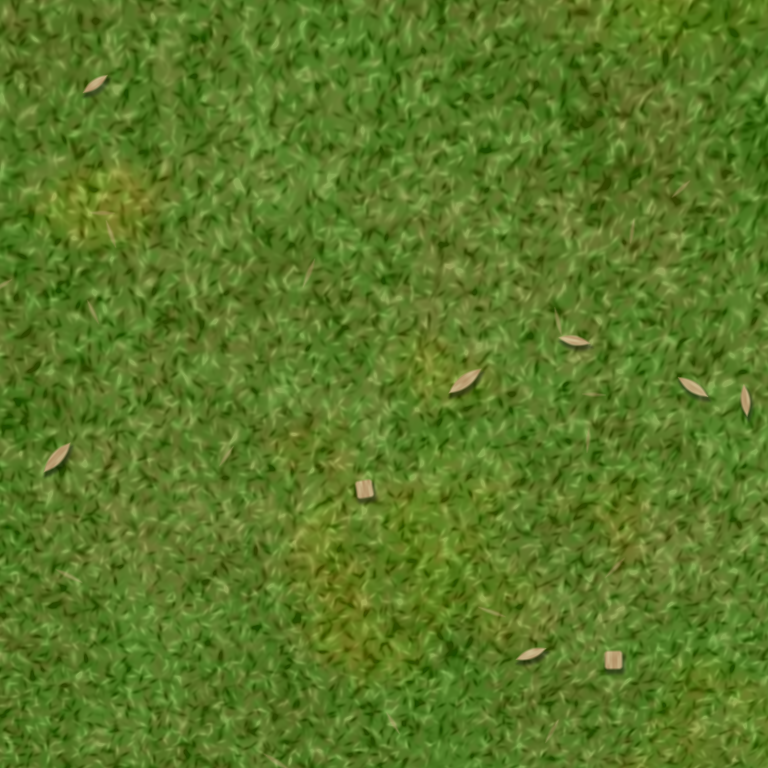
A WebGL 1 fragment shader for this texture:

```glsl
precision highp float;
// A mown lawn seen from above, with a few dry leaves lying on it.
// Turf is a sum of randomly turned soft streaks, tinted by slow patches;
// leaves, pebbles and straw wisps are scattered by hash with soft shadows.
uniform vec2 u_resolution;

const vec3 DARK_GREEN = vec3(0.22, 0.35, 0.04);
const vec3 LIGHT_GREEN = vec3(0.47, 0.60, 0.27);
const vec3 BROWN_SHIFT = vec3(0.06, -0.015, 0.025);
const vec3 YELLOW_SHIFT = vec3(0.08, 0.03, -0.02);
const vec3 DRY_PALE = vec3(0.83, 0.76, 0.58);
const vec3 DRY_TAN = vec3(0.68, 0.53, 0.36);
const float BASE_TONE = 0.49;
const float BLADE_CONTRAST = 0.68;
const float PATCH_CONTRAST = 0.38;
const float COARSE_CELLS = 68.0;
const float FINE_CELLS = 108.0;
const float BLADE_LENGTH = 0.42;  // streak spread along the blade, in cells
const float BLADE_WIDTH = 0.17;   // streak spread across the blade, in cells
const float PERSPECTIVE = 0.2;    // blades grow towards the top
const float EDGE = 0.0022;
const int DEBRIS_COUNT = 26;
const float PI = 3.14159265;

float hash(vec2 p) {
  return fract(sin(dot(p, vec2(127.1, 311.7))) * 43758.5453);
}

vec2 hash2(vec2 p) {
  return vec2(hash(p), hash(p + 57.3));
}

float noise(vec2 p) {
  vec2 i = floor(p), f = fract(p);
  f = f * f * (3.0 - 2.0 * f);
  return mix(mix(hash(i), hash(i + vec2(1, 0)), f.x),
             mix(hash(i + vec2(0, 1)), hash(i + vec2(1, 1)), f.x), f.y);
}

float fbm(vec2 p) {
  float sum = 0.0, weight = 0.5;
  for (int i = 0; i < 4; i++) {
    sum += weight * noise(p);
    p = mat2(1.6, 1.2, -1.2, 1.6) * p + 13.7;
    weight *= 0.5;
  }
  return sum / 0.9375;
}

vec2 turn(vec2 p, float angle) {
  float c = cos(angle), s = sin(angle);
  return vec2(c * p.x + s * p.y, c * p.y - s * p.x);
}

// Light and dark streaks, one per jittered cell; averages to zero.
float blades(vec2 p, float seed) {
  vec2 cell = floor(p);
  float sum = 0.0;
  for (int y = -1; y <= 1; y++) {
    for (int x = -1; x <= 1; x++) {
      vec2 id = cell + vec2(x, y);
      vec2 key = id + seed;
      vec2 offset = p - id - hash2(key);
      float angle = PI * hash(key + 19.1);
      vec2 along = turn(offset, angle) / vec2(BLADE_LENGTH, BLADE_WIDTH);
      float tone = 2.0 * hash(key + 83.7) - 1.0;
      float window = 1.0 - smoothstep(0.6, 1.0, length(offset));
      sum += tone * window * exp(-0.5 * dot(along, along));
    }
  }
  return sum;
}

vec3 turf(vec2 uv) {
  vec2 ground = uv / (1.0 + PERSPECTIVE * uv.y);
  float streaks = blades(ground * COARSE_CELLS, 3.0)
                + blades(ground * FINE_CELLS, 41.0);
  float patches = fbm(uv * 5.0 + 4.0) - 0.5;
  float tufts = noise(ground * 34.0) - 0.5;
  float tone = BASE_TONE + BLADE_CONTRAST * streaks
             + PATCH_CONTRAST * patches + 0.2 * tufts;
  vec3 colour = mix(DARK_GREEN, LIGHT_GREEN, clamp(tone, -0.25, 1.25));

  // Brown thatch between blades, and worn yellowish areas.
  float thatch = noise(ground * 85.0 + 9.0) + 1.2 * fbm(uv * 7.0 + 31.0) - 1.1;
  colour += BROWN_SHIFT * clamp(thatch * 1.5, -0.7, 1.2);
  float worn = smoothstep(0.62, 0.82, fbm(uv * 4.0 + 70.0));
  return colour + YELLOW_SHIFT * worn;
}

// Signed distance to a pointed leaf, or to a rounded pebble when blunt.
float debrisShape(vec2 p, vec2 size, float blunt) {
  float taper = 1.0 - p.x * p.x / (size.x * size.x);
  float leaf = max(abs(p.y) - size.y * taper, abs(p.x) - size.x);
  vec2 box = abs(p) - size * 0.6;
  float pebble = length(max(box, 0.0)) - size.y * 0.35;
  return mix(leaf, pebble, blunt);
}

void main() {
  vec2 uv = gl_FragCoord.xy / u_resolution.y;
  vec3 colour = max(turf(uv), 0.0);

  // Dry leaves, a few pebbles and thin faint straw.
  for (int i = 0; i < DEBRIS_COUNT; i++) {
    vec2 key = vec2(float(i) * 3.17 + 2.0, 8.4);
    vec2 offset = uv - hash2(key);
    float kind = hash(key + 5.9);
    float straw = step(kind, 0.55);
    float blunt = step(0.88, kind);
    float angle = PI * hash(key + 11.3);
    float grow = mix(0.8, 1.15, hash(key + 23.1));
    vec2 size = mix(vec2(0.023, 0.0068), vec2(0.012, 0.0112), blunt);
    size = mix(size, vec2(0.017, 0.0026), straw) * grow;
    float opacity = mix(0.95, 0.45, straw);

    vec2 local = turn(offset, angle);
    vec2 shaded = turn(offset + vec2(-0.002, 0.005), angle);
    float shadow = 1.0 - smoothstep(-0.002, 0.006, debrisShape(shaded, size, blunt));
    float cover = 1.0 - smoothstep(-EDGE, EDGE, debrisShape(local, size, blunt));
    float grain = noise(local * vec2(90.0, 300.0) + float(i));
    colour *= 1.0 - 0.42 * shadow * (1.0 - straw);
    colour = mix(colour, mix(DRY_PALE, DRY_TAN, grain * 0.8), cover * opacity);
  }
  gl_FragColor = vec4(colour, 1.0);
}
```
